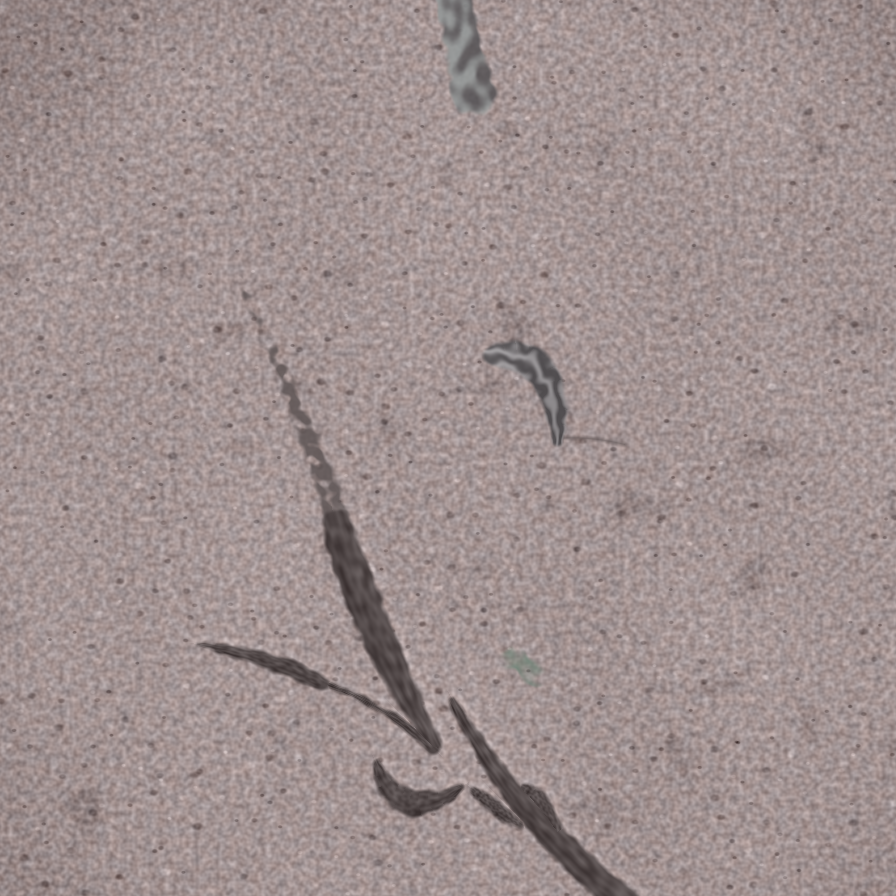
This texture is drawn by a WebGL 1 fragment shader. Its source:

```glsl
precision highp float;
uniform vec2 u_resolution;

#define GRAIN_SCALE 125.0
#define GRAIN_CONTRAST 0.14
#define FINE_CONTRAST 0.11
#define SPECK_CELLS 45.0
#define SPECK_SHARE 0.38
#define EDGE_SOFTNESS 0.003
#define EDGE_WOBBLE 0.007
#define SAND vec3(0.642, 0.583, 0.580)
#define LEAF vec3(0.305, 0.270, 0.270)
#define SHELL_DARK vec3(0.29, 0.28, 0.29)
#define SHELL_PALE vec3(0.66, 0.65, 0.66)
#define GREEN_CHIP vec3(0.42, 0.51, 0.46)

vec2 hash2(vec2 p) {
  vec3 q = fract(p.xyx * vec3(0.1031, 0.1030, 0.0973));
  q += dot(q, q.yzx + 33.33);
  return fract((q.xx + q.yz) * q.zy);
}

float cornerSlope(vec2 cell, vec2 offset) {
  float angle = 6.28318 * hash2(cell).x;
  return dot(vec2(cos(angle), sin(angle)), offset);
}

float gradientNoise(vec2 p) {
  vec2 i = floor(p), f = fract(p);
  vec2 w = f * f * f * (f * (f * 6.0 - 15.0) + 10.0);
  vec2 e = vec2(1.0, 0.0);
  return mix(mix(cornerSlope(i, f), cornerSlope(i + e, f - e), w.x),
             mix(cornerSlope(i + e.yx, f - e.yx), cornerSlope(i + 1.0, f - 1.0), w.x), w.y);
}

float bend(float a, float b, float c, float t) {
  return mix(mix(a, b, t), mix(b, c, t), t);
}

// Curved strip of varying radius: signed distance, position along, position across.
vec3 strand(vec2 p, vec2 a, vec2 b, vec2 c, vec3 radii) {
  vec3 best = vec3(9.0, 0.0, 0.0);
  vec2 start = a;
  for (int i = 1; i <= 10; i++) {
    float t = float(i) / 10.0;
    vec2 end = mix(mix(a, b, t), mix(b, c, t), t);
    vec2 d = end - start, q = p - start;
    float h = clamp(dot(q, d) / dot(d, d), 0.0, 1.0);
    float along = t - 0.1 + 0.1 * h;
    float radius = bend(radii.x, radii.y, radii.z, along);
    float dist = length(q - d * h) - radius;
    float across = (d.x * q.y - d.y * q.x) / (length(d) * radius);
    if (dist < best.x) best = vec3(dist, along, across);
    start = end;
  }
  return best;
}

vec3 nearer(vec3 a, vec3 b) { return a.x < b.x ? a : b; }

float cover(float dist) { return 1.0 - smoothstep(-EDGE_SOFTNESS, EDGE_SOFTNESS, dist); }

// Small scattered grains: positive values are dark, negative ones pale.
float specks(vec2 uv) {
  vec2 p = uv * SPECK_CELLS, cell = floor(p);
  float sum = 0.0;
  for (int y = -1; y <= 1; y++) {
    for (int x = -1; x <= 1; x++) {
      vec2 id = cell + vec2(float(x), float(y));
      vec2 kind = hash2(id + 71.0);
      float radius = mix(0.09, 0.23, kind.y * kind.y);
      vec2 d = (p - id - hash2(id + 17.0)) * vec2(0.85, 1.15);
      float spot = 1.0 - smoothstep(radius * 0.4, radius * 1.3, length(d));
      float tone = kind.x < SPECK_SHARE * 0.7 ? 0.16 : -0.09;
      sum += spot * tone * step(kind.x, SPECK_SHARE);
    }
  }
  return sum;
}

vec3 sand(vec2 uv) {
  float coarse = gradientNoise(uv * GRAIN_SCALE);
  float fine = gradientNoise(uv * GRAIN_SCALE * 1.7 + 40.0);
  float tint = gradientNoise(uv * GRAIN_SCALE * 0.6 + 90.0);
  float tone = GRAIN_CONTRAST * coarse + FINE_CONTRAST * fine;
  tone += 0.03 * gradientNoise(uv * 5.0 + 7.0) - specks(uv);
  tone -= 0.07 * smoothstep(0.32, 0.55, gradientNoise(uv * 15.0 + 3.0));
  tone -= 0.07 * smoothstep(0.5, 0.75, length(uv - vec2(0.54, 0.47)));
  return SAND + tone + tint * vec3(0.025, -0.005, -0.022);
}

void main() {
  vec2 uv = gl_FragCoord.xy / u_resolution;
  vec3 color = sand(uv);
  float rough = gradientNoise(uv * 60.0);
  float wobble = EDGE_WOBBLE * rough;

  // Frayed tip of the long leaf
  vec3 tip = strand(uv, vec2(0.267, 0.688), vec2(0.33, 0.56), vec2(0.376, 0.425), vec3(0.003, 0.007, 0.013));
  float frayed = smoothstep(-0.15, 0.3, gradientNoise(uv * 75.0 + 5.0) + 0.45 * tip.y - 0.05);
  color = mix(color, LEAF + 0.06, cover(tip.x + wobble) * frayed * 0.85);

  // Dry leaves and stems
  vec3 leaf = strand(uv, vec2(0.376, 0.415), vec2(0.408, 0.303), vec2(0.484, 0.170), vec3(0.016, 0.025, 0.008));
  leaf = nearer(leaf, strand(uv, vec2(0.221, 0.281), vec2(0.30, 0.268), vec2(0.36, 0.237), vec3(0.002, 0.013, 0.008)));
  leaf = nearer(leaf, strand(uv, vec2(0.355, 0.24), vec2(0.43, 0.215), vec2(0.483, 0.165), vec3(0.003, 0.002, 0.007)));
  leaf = nearer(leaf, strand(uv, vec2(0.505, 0.219), vec2(0.565, 0.10), vec2(0.70, -0.01), vec3(0.004, 0.016, 0.017)));
  leaf = nearer(leaf, strand(uv, vec2(0.53, 0.117), vec2(0.55, 0.10), vec2(0.58, 0.08), vec3(0.005, 0.010, 0.005)));
  leaf = nearer(leaf, strand(uv, vec2(0.585, 0.12), vec2(0.61, 0.11), vec2(0.63, 0.05), vec3(0.006, 0.011, 0.006)));
  leaf = nearer(leaf, strand(uv, vec2(0.42, 0.147), vec2(0.445, 0.075), vec2(0.515, 0.122), vec3(0.004, 0.026, 0.003)));
  float veins = gradientNoise(vec2(leaf.z * 2.5, leaf.y * 14.0) + 20.0);
  float rim = (1.0 - smoothstep(0.003, 0.012, leaf.x)) * step(0.0, leaf.z);
  color += 0.05 * rim;
  color = mix(color, LEAF + 0.14 * veins + 0.08 * rough + 0.03 * leaf.z, cover(leaf.x + wobble * 0.6) * 0.95);

  // Glossy curled shell with a thin thread
  vec3 thread = strand(uv, vec2(0.626, 0.511), vec2(0.66, 0.513), vec2(0.697, 0.504), vec3(0.0015));
  color = mix(color, LEAF, cover(thread.x) * 0.6);
  vec3 shell = strand(uv, vec2(0.552, 0.603), vec2(0.622, 0.612), vec2(0.623, 0.508), vec3(0.012, 0.026, 0.006));
  float gloss = 0.4 + 0.4 * sin(shell.z * 5.0 + shell.y * 3.0 + 4.0 * rough) + 0.3 * (0.4 - shell.y);
  color = mix(color, mix(SHELL_DARK, SHELL_PALE, clamp(gloss, 0.0, 1.0)), cover(shell.x + wobble * 0.5) * 0.92);

  // Crumpled grey lump at the top and a faint green chip
  vec3 lump = strand(uv, vec2(0.505, 1.02), vec2(0.515, 0.95), vec2(0.528, 0.899), vec3(0.022, 0.014, 0.026));
  float folds = smoothstep(-0.4, 0.35, gradientNoise(uv * vec2(65.0, 42.0) + 11.0) - 0.15 * lump.z);
  color = mix(color, mix(SHELL_DARK + 0.04, SHELL_PALE - vec3(0.08, 0.05, 0.06), folds), cover(lump.x + wobble) * 0.85);
  vec3 chip = strand(uv, vec2(0.572, 0.265), vec2(0.585, 0.26), vec2(0.596, 0.245), vec3(0.012));
  color = mix(color, GREEN_CHIP, cover(chip.x + wobble) * clamp(0.45 + rough, 0.0, 0.8));

  gl_FragColor = vec4(clamp(color, 0.0, 1.0), 1.0);
}
```
